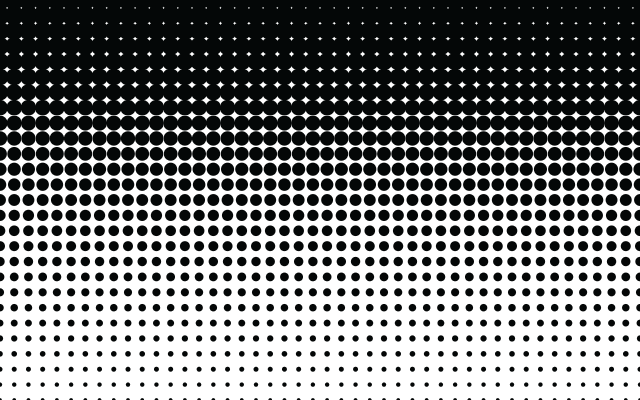
A Shadertoy shader for this pattern:

```glsl
#define COLUMNS 45.0
#define ROWS 26.0
#define ASPECT 1.6
#define RADIUS_BOTTOM 0.0046
#define RADIUS_TOP 0.0250
#define INK vec3(0.016, 0.028, 0.028)
#define PAPER vec3(1.0)

// Signed distance to the halftone dots, in units of canvas height
float halftoneDistance(vec2 p) {
    vec2 pitch = vec2(ASPECT / COLUMNS, 1.0 / ROWS);
    float columnOffset = p.x - pitch.x * round(p.x / pitch.x);
    float lowerRow = floor(p.y / pitch.y);
    float nearest = 1.0;

    // Large dots overlap, so test the rows on both sides
    for (int i = 0; i < 2; i++) {
        float rowHeight = (lowerRow + float(i)) * pitch.y;
        float radius = mix(RADIUS_BOTTOM, RADIUS_TOP, rowHeight);
        float dotDistance = length(vec2(columnOffset, p.y - rowHeight)) - radius;
        nearest = min(nearest, dotDistance);
    }
    return nearest;
}

void mainImage(out vec4 fragColor, in vec2 fragCoord) {
    vec2 p = fragCoord / iResolution.y;

    // One-pixel edge coverage
    float paperCoverage = clamp(halftoneDistance(p) * iResolution.y + 0.5, 0.0, 1.0);
    fragColor = vec4(mix(INK, PAPER, paperCoverage), 1.0);
}
```
